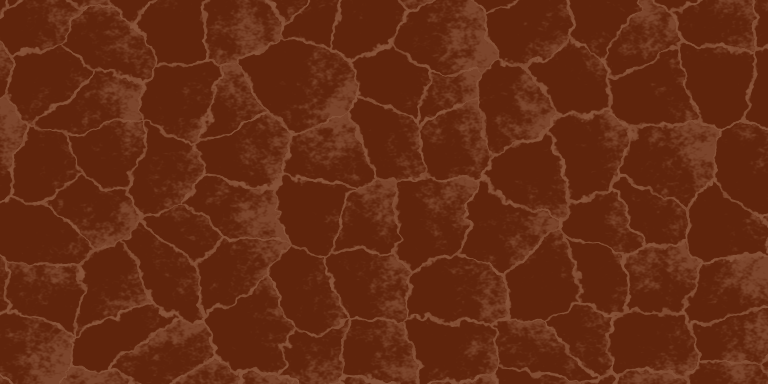
Give the GLSL for this texture, as a Shadertoy shader.

```glsl
const float CELLS_HIGH = 5.9;
const vec3 LEATHER = vec3(0.374, 0.142, 0.046);
const vec3 WORN = vec3(0.530, 0.322, 0.220);

vec2 hash2(vec2 p) {
    vec3 q = fract(p.xyx * vec3(0.1031, 0.1030, 0.0973));
    q += dot(q, q.yzx + 33.33);
    return fract((q.xx + q.yz) * q.zy);
}

float cornerSlope(vec2 cell, vec2 corner, vec2 f) {
    float angle = 6.2832 * hash2(cell + corner).x;
    return dot(vec2(cos(angle), sin(angle)), f - corner);
}

float gradientNoise(vec2 p) {
    vec2 i = floor(p), f = fract(p);
    vec2 u = f * f * f * (f * (f * 6.0 - 15.0) + 10.0);
    float low = mix(cornerSlope(i, vec2(0, 0), f), cornerSlope(i, vec2(1, 0), f), u.x);
    float high = mix(cornerSlope(i, vec2(0, 1), f), cornerSlope(i, vec2(1, 1), f), u.x);
    return mix(low, high, u.y);
}

float fbm(vec2 p, int octaves, float gain) {
    float sum = 0.0, amp = 1.0;
    for (int i = 0; i < octaves; i++) {
        sum += amp * gradientNoise(p);
        p = mat2(1.6, 1.2, -1.2, 1.6) * p + 17.3;
        amp *= gain;
    }
    return sum;
}

vec2 wobble(vec2 p, float frequency, float amount) {
    vec2 q = p * frequency;
    return amount * vec2(fbm(q, 3, 0.55), fbm(q + 41.7, 3, 0.55));
}

vec2 seedOffset(vec2 cell, float jitter) {
    return 0.5 + jitter * (hash2(cell + 7.0) - 0.5);
}

// Returns the distance to the nearest plate border; also the position
// relative to the plate's seed and the plate's grid cell.
float plates(vec2 p, float jitter, out vec2 local, out vec2 id) {
    vec2 base = floor(p), f = fract(p);
    vec2 nearest = vec2(0.0), nearestCell = vec2(0.0);
    float best = 8.0;
    for (int y = -1; y <= 1; y++)
    for (int x = -1; x <= 1; x++) {
        vec2 g = vec2(x, y);
        vec2 r = g + seedOffset(base + g, jitter) - f;
        if (dot(r, r) < best) {
            best = dot(r, r);
            nearest = r;
            nearestCell = g;
        }
    }
    float border = 8.0;
    for (int y = -2; y <= 2; y++)
    for (int x = -2; x <= 2; x++) {
        vec2 g = nearestCell + vec2(x, y);
        vec2 r = g + seedOffset(base + g, jitter) - f;
        vec2 d = r - nearest;
        if (dot(d, d) > 0.0001)
            border = min(border, dot(0.5 * (r + nearest), normalize(d)));
    }
    local = -nearest;
    id = base + nearestCell;
    return border;
}

// Scuffed sheen that gathers on one side of each plate
float scuff(vec2 p, vec2 local, vec2 id) {
    vec2 chance = hash2(id + 91.0);
    float angle = mix(-0.9, 1.6, chance.x);
    float slope = dot(local, vec2(cos(angle), sin(angle)));
    float mottle = 0.65 * fbm(p * 3.0, 3, 0.65);
    float grain = 0.45 * fbm(p * vec2(11.0, 14.0) + 5.0, 2, 0.8);
    float sheen = slope + mottle + grain + 0.5 * (chance.y - 0.5);
    return 0.72 * smoothstep(0.08, 0.95, sheen);
}

// Thin crack line of uneven width
float crack(vec2 p, float border, float pixel) {
    float halfWidth = 0.023 + 0.018 * gradientNoise(p * 2.3 + 60.0);
    float soft = 0.7 * pixel + 0.004;
    float line = 1.0 - smoothstep(halfWidth - soft, halfWidth + soft, border);
    return line * (0.92 + 0.3 * gradientNoise(p * 5.0 + 23.0));
}

void mainImage(out vec4 fragColor, in vec2 fragCoord) {
    float pixel = CELLS_HIGH / iResolution.y;
    vec2 p = fragCoord * pixel * vec2(0.93, 1.0) + vec2(3.0, 11.0);

    // Plate layout with ragged edges
    vec2 warped = p + wobble(p, 1.3, 0.16) + wobble(p + 8.0, 6.0, 0.06);
    vec2 local, id;
    float border = plates(warped, 0.82, local, id);

    // Worn highlights and cracks over the flat leather
    float wear = max(scuff(p, local, id), crack(p, border, pixel));
    fragColor = vec4(mix(LEATHER, WORN, clamp(wear, 0.0, 1.0)), 1.0);
}
```
